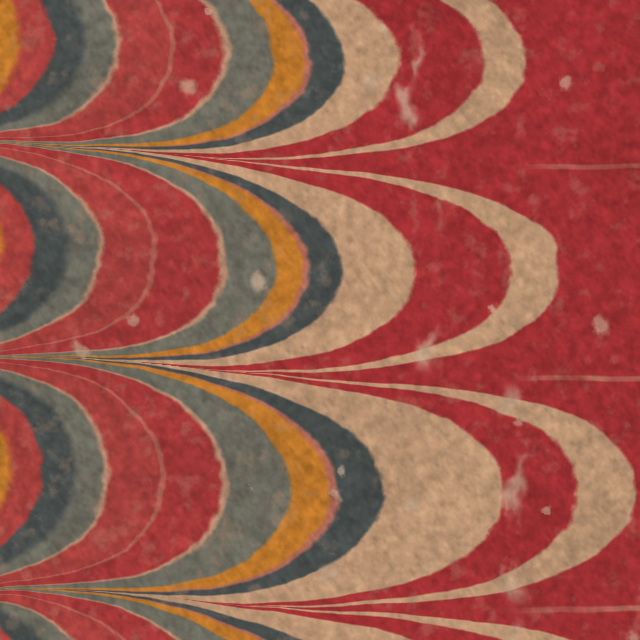
Write a Shadertoy shader that draws this pattern.

```glsl
// Combed marbled paper: stacked rows of nested ink tongues pointing right.
// A logarithmic comb drag bends x into an ink coordinate, which is painted
// as successive bands; value noise adds ragged edges, mottling and wear.
#define ROW_HEIGHT 0.347
#define FIRST_CUSP 0.224
#define ROW_TILT 0.035
#define DRAG_LEFT 0.115
#define DRAG_RIGHT 0.175
#define CUSP_SOFT 0.02
#define EDGE_SOFT 0.0035
#define WOBBLE 0.016
#define GRAIN 0.30
#define CHIP_GRID 8.0

const vec3 RED = vec3(0.61, 0.185, 0.195);
const vec3 ROSE = vec3(0.64, 0.25, 0.235);
const vec3 CREAM = vec3(0.72, 0.57, 0.445);
const vec3 PALE = vec3(0.70, 0.53, 0.43);
const vec3 GRAY = vec3(0.42, 0.41, 0.365);
const vec3 SLATE = vec3(0.28, 0.30, 0.295);
const vec3 OCHRE = vec3(0.73, 0.46, 0.17);

// Per row: ends of slate, broad cream, red crescent and outer cream arc
const vec4 ROW_ENDS[4] = vec4[4](
    vec4(0.535, 0.620, 0.755, 0.820), vec4(0.531, 0.648, 0.794, 0.872),
    vec4(0.592, 0.785, 0.898, 0.988), vec4(0.580, 0.780, 0.920, 1.030));
const vec4 RING_SHIFT = vec4(0.03, 0.0, 0.012, 0.01);

float hash(vec2 p) {
    vec3 q = fract(p.xyx * 0.1031);
    q += dot(q, q.yzx + 33.33);
    return fract((q.x + q.y) * q.z);
}

float noise(vec2 p) {
    vec2 i = floor(p), f = fract(p);
    f = f * f * (3.0 - 2.0 * f);
    return mix(mix(hash(i), hash(i + vec2(1, 0)), f.x),
               mix(hash(i + vec2(0, 1)), hash(i + vec2(1, 1)), f.x), f.y);
}

float fbm(vec2 p) {
    float sum = 0.0, amp = 0.5;
    for (int k = 0; k < 4; k++) {
        sum += amp * noise(p);
        p = mat2(1.6, 1.2, -1.2, 1.6) * p + 17.3;
        amp *= 0.5;
    }
    return sum / 0.9375;
}

// Change to the next ink past an edge
vec3 lay(vec3 col, vec3 ink, float edge, float s, float w) {
    return mix(col, ink, smoothstep(edge - w, edge + w, s));
}

vec3 inkBands(float s, float w, int row) {
    vec4 ends = ROW_ENDS[row];
    float ring = s - RING_SHIFT[row];
    float span = ends.x - 0.355;
    // Inner rings
    vec3 col = lay(OCHRE, ROSE, 0.0, ring, w * 2.0);
    col = lay(col, SLATE, 0.050, ring, w);
    col = lay(col, GRAY, 0.103, ring, w * 2.0);
    col = lay(col, PALE, 0.150, ring, w);
    col = lay(col, ROSE, 0.158, ring, w);
    float vein = 1.0 - smoothstep(0.002, 0.002 + w, abs(ring - 0.240));
    col = mix(col, PALE, 0.4 * vein);
    col = lay(col, mix(ROSE, RED, 0.5), 0.245, ring, w);
    // Gray, ochre and slate crescents
    col = lay(col, PALE, 0.344, s, w);
    col = lay(col, GRAY, 0.355, s, w);
    col = lay(col, OCHRE, 0.355 + 0.40 * span, s, w);
    col = lay(col, mix(PALE, ROSE, 0.45), 0.355 + 0.65 * span, s, w);
    col = lay(col, SLATE, 0.355 + 0.71 * span, s, w);
    // Cream, red and outer arc
    col = lay(col, CREAM, ends.x, s, w);
    col = lay(col, RED, ends.y, s, w);
    col = lay(col, CREAM, ends.z, s, w);
    return lay(col, RED, ends.w, s, w);
}

// Scattered rubbed spots with ragged outlines
float chips(vec2 p) {
    vec2 cell = floor(p * CHIP_GRID);
    float mask = 0.0;
    for (int j = -1; j <= 1; j++)
    for (int i = -1; i <= 1; i++) {
        vec2 id = cell + vec2(i, j);
        vec2 center = (id + vec2(hash(id + 3.1), hash(id + 8.7))) / CHIP_GRID;
        float radius = 0.006 + 0.014 * hash(id + 21.4);
        float d = length(p - center) + 0.022 * (fbm(p * 60.0) - 0.5);
        mask = max(mask, step(0.76, hash(id + 40.2)) * (1.0 - smoothstep(radius * 0.3, radius, d)));
    }
    return mask;
}

void mainImage(out vec4 fragColor, in vec2 fragCoord) {
    vec2 uv = fragCoord / iResolution.xy;
    vec2 p = vec2(uv.x, 1.0 - uv.y);
    vec2 warp = vec2(fbm(p * 14.0), fbm(p * 9.0 + 31.0)) - 0.5;

    // Rows, gently tilted and unevenly spaced
    float v = p.y - ROW_TILT * smoothstep(0.0, 0.55, p.x) + 0.010 * warp.y - FIRST_CUSP;
    v += 0.015 * sin(3.14159 * v / (2.0 * ROW_HEIGHT));
    float rowPos = v / ROW_HEIGHT + 1.0;
    int row = clamp(int(floor(rowPos)), 0, 3);
    float t = 2.0 * fract(rowPos) - 1.0;

    // Comb drag and its slope, for edge smoothing
    float drag = mix(DRAG_LEFT, DRAG_RIGHT, smoothstep(0.2, 0.6, p.x));
    float room = 1.0 - t * t + CUSP_SOFT;
    float slope = 4.0 * drag * t / (room * ROW_HEIGHT);
    float ragged = 0.009 * (fbm(p * 70.0) - 0.5);
    float s = p.x - drag * log(room) + WOBBLE * warp.x + ragged;
    float w = EDGE_SOFT + 0.8 * length(vec2(1.0, slope)) / iResolution.y;
    vec3 col = inkBands(s, w, row);

    // Pale comb scratch at the right of each seam
    float seam = (1.0 - abs(t)) * 0.5 * ROW_HEIGHT;
    float scratch = (1.0 - smoothstep(0.002, 0.006, seam)) * smoothstep(0.76, 0.92, p.x);
    col = mix(col, PALE, scratch * (0.25 + 0.5 * noise(p * 30.0)));

    // Paper mottling and fibres
    float mottle = fbm(p * 75.0) - 0.5;
    float fibre = noise(mat2(0.8, 0.6, -0.6, 0.8) * p * vec2(190.0, 110.0)) - 0.5;
    col *= 1.0 + GRAIN * (mottle + 0.35 * fibre) + 0.12 * (fbm(p * 7.0) - 0.5);
    col = mix(col, PALE, 0.30 * smoothstep(0.56, 0.85, fbm(p * 48.0 + 9.0)));

    // Worn vertical crease and isolated chips
    float crease = abs(p.x - ROW_ENDS[row].y - 0.022 + 0.05 * warp.x);
    float patchy = smoothstep(0.40, 0.62, fbm(p * vec2(24.0, 18.0) + 5.0));
    float wear = (1.0 - smoothstep(0.004, 0.022, crease)) * patchy * smoothstep(1.0, 0.8, abs(t));
    wear = max(0.75 * wear, 0.65 * chips(p));
    col = mix(col, vec3(0.76, 0.64, 0.54) + 0.2 * mottle, wear);
    fragColor = vec4(clamp(col, 0.0, 1.0), 1.0);
}
```
